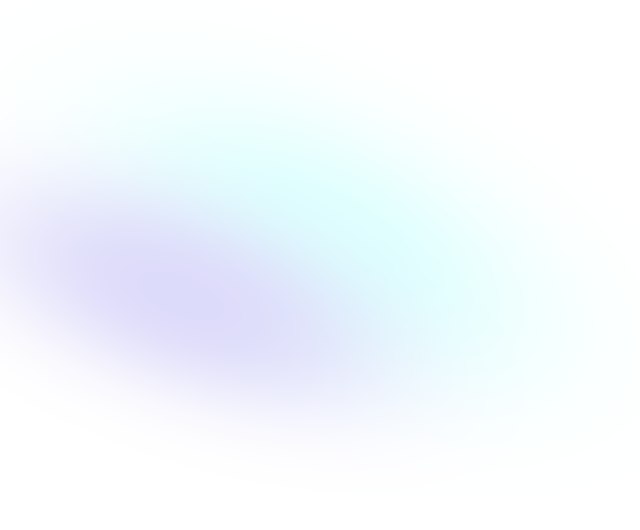
A Shadertoy shader for this background:

```glsl
// A white backdrop with two soft, tilted elliptical glows: a wide cyan one
// and a slimmer lavender one laid over its lower left side.
// Each glow is a flattened Gaussian of the distance in a rotated ellipse frame.

const vec3 WHITE    = vec3(1.0);
const vec3 CYAN     = vec3(0.87, 1.0, 0.995);
const vec3 LAVENDER = vec3(0.867, 0.858, 0.98);

// Turns a point by an angle in radians, counterclockwise.
vec2 rotate(vec2 p, float angle) {
    float c = cos(angle), s = sin(angle);
    return vec2(c * p.x - s * p.y, s * p.x + c * p.y);
}

// Glow strength: 1 at the centre, one half on the ellipse with these radii.
float ellipseGlow(vec2 p, vec2 center, vec2 radii, float tilt, float flatness) {
    float k = length(rotate(p - center, -tilt) / radii);
    return exp2(-pow(k, flatness));
}

void mainImage(out vec4 fragColor, in vec2 fragCoord) {
    // Units of canvas height, centred horizontally
    vec2 p = (fragCoord - vec2(0.5 * iResolution.x, 0.0)) / iResolution.y;

    // Cyan glow across the middle
    float cyanGlow = ellipseGlow(p, vec2(0.002, 0.545), vec2(0.385, 0.190),
                                 radians(-25.0), 2.6);
    vec3 color = mix(WHITE, CYAN, cyanGlow);

    // Lavender glow over its lower left
    float lavenderGlow = ellipseGlow(p, vec2(-0.263, 0.442), vec2(0.340, 0.150),
                                     radians(-20.5), 2.6);
    color = mix(color, LAVENDER, lavenderGlow);

    fragColor = vec4(color, 1.0);
}
```
